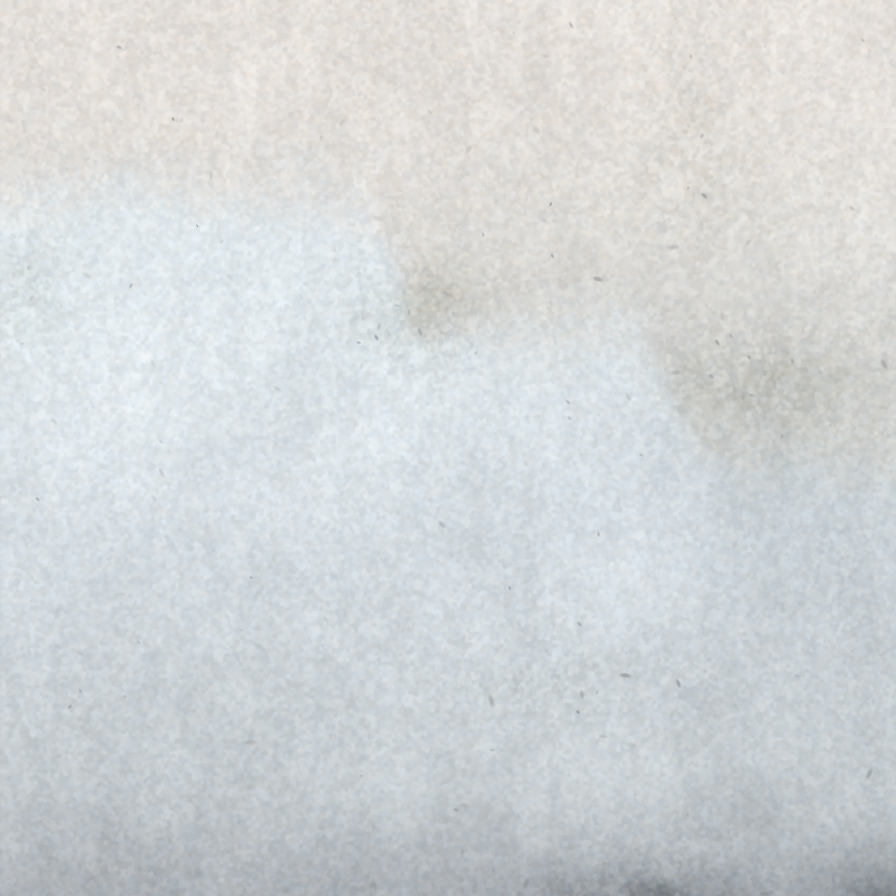
This texture is drawn by a WebGL 2 fragment shader. Its source:

```glsl
#version 300 es
precision highp float;

uniform vec2 u_resolution;
out vec4 fragColor;

// Plaster colours, from the lower edge upwards
const vec3 SHADOW = vec3(0.67, 0.69, 0.71);
const vec3 COOL_GREY = vec3(0.785, 0.81, 0.825);
const vec3 COOL_MID = vec3(0.83, 0.86, 0.88);
const vec3 COOL_LIGHT = vec3(0.885, 0.915, 0.93);
const vec3 WARM_GREY = vec3(0.80, 0.81, 0.80);
const vec3 WARM_LIGHT = vec3(0.895, 0.878, 0.86);
const vec3 STAIN_TINT = vec3(0.10, 0.10, 0.115);
const vec3 SPECK_COLOR = vec3(0.50, 0.51, 0.52);

// Cells across the canvas
const float FINE_GRAIN = 210.0;
const float COARSE_GRAIN = 120.0;
const float SPECK_CELLS = 62.0;

const float GRAIN_STRENGTH = 0.055;
const float MOTTLE_STRENGTH = 0.075;
const float STREAK_STRENGTH = 0.022;
const float TINT_STRENGTH = 0.018;
const float EDGE_SOFTNESS = 0.06;

vec3 hash3(vec2 p) {
    vec3 q = fract(p.xyx * vec3(0.1031, 0.1030, 0.0973));
    q += dot(q, q.yxz + 33.33);
    return fract((q.xxy + q.yzz) * q.zyx);
}

// Smooth cellular noise: random cell values blended by distance, about -0.5 to 0.5
float cells(vec2 p) {
    vec2 base = floor(p);
    float total = 0.0, weights = 0.0;
    for (int y = -1; y <= 1; y++) {
        for (int x = -1; x <= 1; x++) {
            vec2 cell = base + vec2(x, y);
            vec3 h = hash3(cell);
            vec2 d = cell + h.xy - p;
            float w = exp(-6.0 * dot(d, d));
            total += w * h.z;
            weights += w;
        }
    }
    return total / weights - 0.5;
}

float clouds(vec2 p) {
    float sum = 0.0, gain = 0.5;
    for (int i = 0; i < 4; i++) {
        sum += gain * cells(p);
        p = mat2(1.6, 1.2, -1.2, 1.6) * p + 17.3;
        gain *= 0.58;
    }
    return sum;
}

float blob(vec2 uv, vec2 center, vec2 size) {
    vec2 d = (uv - center) / size;
    return exp(-dot(d, d));
}

// Short, randomly turned pits; density is the share of cells that hold one
float specks(vec2 p, float density) {
    vec2 base = floor(p);
    float cover = 0.0;
    for (int y = -1; y <= 1; y++) {
        for (int x = -1; x <= 1; x++) {
            vec2 cell = base + vec2(x, y);
            vec3 h = hash3(cell + 91.0);
            vec3 k = hash3(cell + 407.0);
            float a = (k.x - 0.3) * 2.4;
            vec2 d = mat2(cos(a), -sin(a), sin(a), cos(a)) * (cell + h.xy - p);
            vec2 size = mix(vec2(0.10, 0.16), vec2(0.20, 0.48), k.y * k.y);
            float pit = 1.0 - smoothstep(0.3, 1.3, length(d / size));
            cover = max(cover, pit * step(h.z, density) * mix(0.2, 0.8, k.z * k.z));
        }
    }
    return cover;
}

void main() {
    vec2 uv = gl_FragCoord.xy / u_resolution;
    float mottle = clouds(uv * vec2(7.0, 6.0) + 3.7);
    float patches = clouds(uv * 15.0 + 41.0);

    // Cool wash, darkening towards the floor
    float height = uv.y + 0.08 * mottle;
    vec3 cool = mix(SHADOW, COOL_GREY, smoothstep(-0.04, 0.17, height));
    cool = mix(cool, COOL_MID, smoothstep(0.12, 0.42, height));
    cool = mix(cool, COOL_LIGHT, smoothstep(0.38, 0.68, height + 0.12 * (0.4 - uv.x)));
    cool -= 0.035 * smoothstep(0.66, 0.95, uv.x);

    // Warm bare plaster above a stepped, blurred edge
    vec3 warm = mix(WARM_GREY, WARM_LIGHT, smoothstep(0.42, 0.95, uv.y));
    float edge = mix(0.78, 0.62, smoothstep(0.39, 0.50, uv.x));
    edge = mix(edge, 0.46, smoothstep(0.70, 0.82, uv.x));
    float edgeOffset = uv.y - edge + 0.09 * mottle + 0.07 * patches;
    float warmth = smoothstep(-EDGE_SOFTNESS, EDGE_SOFTNESS, edgeOffset);
    vec3 color = mix(cool, warm, warmth);

    // Worn stains
    float stain = blob(uv, vec2(0.46, 0.65), vec2(0.07, 0.06));
    stain += 0.9 * blob(uv, vec2(0.84, 0.57), vec2(0.10, 0.05));
    stain += 0.6 * blob(uv, vec2(0.03, 0.67), vec2(0.06, 0.06));
    stain += 0.5 * blob(uv, vec2(0.62, 0.25), vec2(0.12, 0.05));
    stain += 0.5 * blob(uv, vec2(0.77, 0.84), vec2(0.06, 0.10));
    float floorDirt = blob(uv, vec2(0.71, -0.01), vec2(0.10, 0.045));
    floorDirt += 0.7 * blob(uv, vec2(1.0, -0.01), vec2(0.08, 0.06));
    color -= STAIN_TINT * stain * clamp(0.5 + 2.2 * patches, 0.0, 1.2);
    color -= 0.17 * floorDirt * clamp(0.8 + 2.0 * patches, 0.0, 1.4);

    // Mottling, faint vertical streaks and grain
    float fine = cells(uv * FINE_GRAIN);
    float coarse = cells(uv * vec2(1.0, 0.8) * COARSE_GRAIN + 11.0);
    float tint = cells(uv * COARSE_GRAIN * 1.3 + 57.0);
    float roughness = 1.0 + 0.6 * min(stain + floorDirt, 1.0);
    color += MOTTLE_STRENGTH * (0.6 * mottle + 0.5 * patches);
    color += STREAK_STRENGTH * cells(uv * vec2(42.0, 6.0) + 23.0);
    color += GRAIN_STRENGTH * roughness * (fine + 0.7 * coarse);
    color += TINT_STRENGTH * tint * vec3(1.0, 0.0, -1.0);

    // Dark pits gather in the worn areas
    float density = 0.012 + 0.16 * min(stain + floorDirt, 1.0) + 0.10 * max(-patches, 0.0);
    float pits = specks(uv * SPECK_CELLS, density);
    color = mix(color, SPECK_COLOR, 0.75 * pits);

    fragColor = vec4(clamp(color, 0.0, 1.0), 1.0);
}
```
